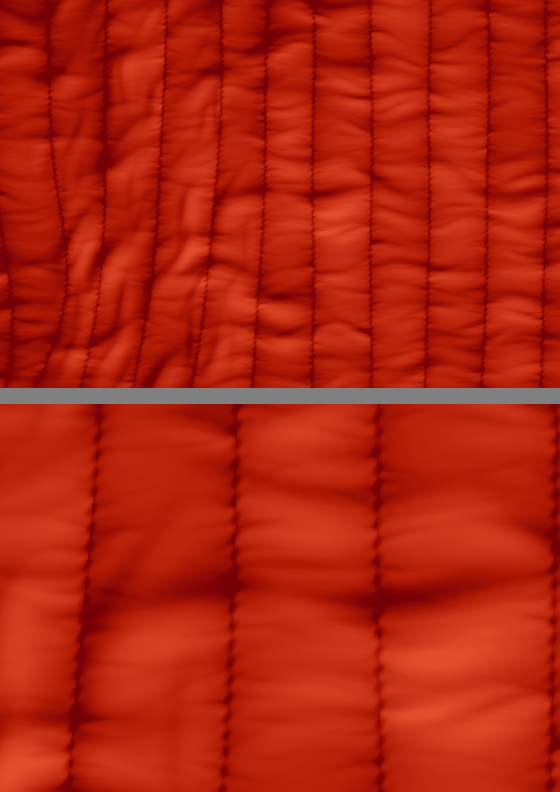
Top: the whole. Bottom: its middle third, enlarged.
Reproduce this texture procedurally as a WebGL 2 fragment shader.

```glsl
#version 300 es
precision highp float;
// Crumpled red quilted nylon with upright stitched seams and creased panels.

#define SEAMS 11
#define PITCH 0.1045
#define FIRST_SEAM 0.036
#define SEAM_WIDTH 0.0021
#define STITCH_PITCH 0.0108
#define FOLD_DEPTH 0.42
#define LONG_FOLD_DEPTH 0.26
#define CREASE_DEPTH 0.23
#define PUCKER_DEPTH 0.20
#define SHADOW vec3(0.38, -0.05, 0.02)
#define RED vec3(0.69, 0.10, 0.016)
#define SHEEN vec3(0.89, 0.30, 0.17)

uniform vec2 u_resolution;
out vec4 fragColor;

vec3 hash3(vec2 cell, float seed) {
  vec3 k = vec3(dot(cell, vec2(127.1, 311.7)), dot(cell, vec2(269.5, 183.3)),
                dot(cell, vec2(419.2, 371.9)));
  return fract(sin(k + seed * 17.31) * 43758.545);
}

// Seam position: nearly even on the right, leaning and bulging on the left.
float seamX(float i, float t) {
  float loose = 1.0 - smoothstep(2.7, 5.2, i);
  float low = 1.0 - t;
  float lean = 0.05 * loose * mix(-0.2, 1.0, 1.0 - low * low);
  lean -= 0.012 * low * low * low * smoothstep(5.5, 8.0, i);
  float edge = min(i, 0.0);
  float b = (t - 0.24 - 0.19 * edge) / (0.32 - 0.08 * edge);
  float bulge = (0.065 - 0.025 * edge) * exp2(-1.6 * max(i, 0.0)) * exp(-b * b);
  float wobble = 0.0015 * sin(t * 10.0 + i * 2.3);
  return FIRST_SEAM + PITCH * i + lean + bulge + wobble;
}

// Cellular scatter of bent creases: narrow shade above, broad light below.
float creases(vec2 p, float size, float tilt, float spread, float seed) {
  vec2 g = p / size, base = floor(g);
  float sum = 0.0;
  for (int j = -1; j <= 1; j++)
  for (int i = -1; i <= 1; i++) {
    vec2 cell = base + vec2(i, j);
    vec3 r = hash3(cell, seed);
    vec2 q = g - cell - r.xy;
    float angle = tilt + spread * (2.0 * r.z - 1.0);
    float c = cos(angle), s = sin(angle);
    q = vec2(c * q.x + s * q.y, c * q.y - s * q.x);
    float window = exp(-4.0 * q.x * q.x - 6.0 * q.y * q.y);
    float bend = 0.9 * (fract(r.z * 7.0) - 0.4);
    float across = q.y + bend * q.x * q.x;
    float w = across / (across > 0.0 ? 0.10 : 0.21);
    float strength = 0.25 + 0.75 * fract(r.x * 13.0);
    sum -= strength * window * w * exp(0.5 - 0.5 * w * w);
  }
  return sum;
}

void main() {
  vec2 uv = gl_FragCoord.xy / u_resolution;
  vec2 p = gl_FragCoord.xy / u_resolution.x;

  // Panel holding this point, and its two seams.
  float left = -0.2, right = 1.08, panel = -2.0;
  for (int k = 0; k < SEAMS; k++) {
    float i = float(k) - 1.0;
    float x = seamX(i, uv.y);
    if (x <= p.x && x > left) { left = x; panel = i; }
    if (x > p.x) right = min(right, x);
  }
  float fromLeft = p.x - left, toRight = right - p.x;
  float d = min(fromLeft, toRight);
  float u = fromLeft / (right - left);
  float slack = smoothstep(0.03, 0.13, p.x) * (1.0 - smoothstep(0.32, 0.52, p.x));

  // Padding swell and slow changes of light.
  float light = 0.51 + 0.15 * (4.0 * u * (1.0 - u) - 0.62);
  light += 0.06 * sin(panel * 2.4 + p.y * 9.0);
  light += slack * 0.28 * (0.5 - u) * sin(p.y * 8.0 + panel * 1.7 - 1.7);
  float dim = (p.x - 0.48) / 0.08;
  light -= 0.19 * exp(-dim * dim) * smoothstep(0.55, 1.0, uv.y);
  vec2 corner = (uv - vec2(0.62, 0.5)) * vec2(1.0, 0.9);
  light += 0.07 - 0.50 * dot(corner, corner);

  // Broad folds: diagonal on the slack side, long and level on the taut side.
  vec2 warp = 0.006 * vec2(sin(p.y * 31.0 + p.x * 9.0), sin(p.x * 37.0 + p.y * 17.0));
  vec2 cloth = p + warp;
  light += FOLD_DEPTH * mix(0.65, 1.0, slack)
         * creases(cloth * vec2(0.85, 1.0), 0.11, 0.8 * slack, 0.5, 3.0);
  light += 0.24 * slack * creases(cloth * vec2(1.0, 0.7), 0.07, 1.0, 0.35, 8.0);
  light += LONG_FOLD_DEPTH * (1.0 - slack)
         * creases(cloth * vec2(0.42, 1.0), 0.08, 0.0, 0.2, 12.0);

  // Short creases, and puckers gathered at the thread.
  light += CREASE_DEPTH * mix(1.0, 0.7, slack)
         * creases(cloth * vec2(0.6, 1.0), 0.050, 0.2 * slack, 0.5, panel + 20.0);
  light += PUCKER_DEPTH * exp(-d / 0.024)
         * creases(p * vec2(0.5, 1.0), 0.021, 0.0, 0.5, panel + 50.0);

  // Sunken seam with a beaded thread and slanted teeth on both sides.
  float side = step(0.5, u);
  float offset = mix(fromLeft, -toRight, side);
  float nearest = panel + side;
  float beat = 0.5 + 0.5 * cos(6.2832 * ((p.y - 0.6 * offset) / STITCH_PITCH + nearest * 0.37));
  float thread = d / (SEAM_WIDTH * (0.8 + 0.6 * beat));
  light -= 0.08 * exp(-d / 0.009);
  light -= (0.11 + 0.12 * beat) * exp(-thread * thread);
  light -= 0.10 * beat * exp(-d / 0.005);

  // Faint weave.
  light += 0.006 * sin(p.y * 620.0 + 3.0 * sin(p.x * 43.0)) * sin(p.x * 170.0);

  light = clamp(light, 0.12, 1.0);
  vec3 color = light < 0.5 ? mix(SHADOW, RED, light * 2.0)
                           : mix(RED, SHEEN, light * 2.0 - 1.0);
  fragColor = vec4(clamp(color, 0.0, 1.0), 1.0);
}
```
